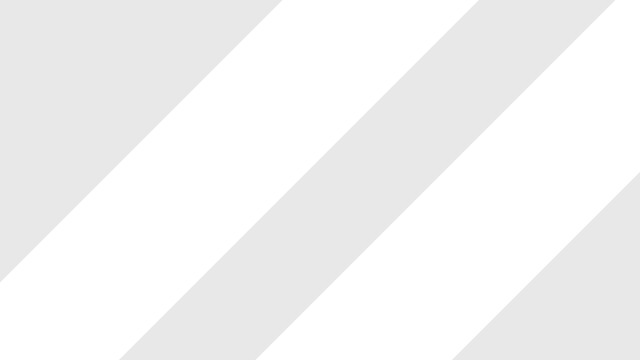
Write a Shadertoy shader that draws this pattern.

```glsl
// Distances across the diagonal, in canvas heights along the x axis
const vec3 GREY = vec3(0.91);
const vec3 WHITE = vec3(1.0);
const float PAIR_CENTRE = 0.131;   // shift of the band pair from mid-canvas
const float BAND_OFFSET = 0.4624;  // pair centre to the middle of each band
const float BAND_HALF_WIDTH = 0.2726;

// Signed distance to two parallel 45-degree bands, negative inside
float bandPair(vec2 p) {
    float across = p.x - p.y - PAIR_CENTRE;
    float fromBand = abs(abs(across) - BAND_OFFSET);
    return (fromBand - BAND_HALF_WIDTH) * inversesqrt(2.0);
}

void mainImage(out vec4 fragColor, in vec2 fragCoord) {
    vec2 p = (fragCoord - 0.5 * iResolution.xy) / iResolution.y;
    float pixel = 1.0 / iResolution.y;

    // Edge coverage over about one pixel
    float coverage = clamp(0.5 - bandPair(p) / pixel, 0.0, 1.0);
    fragColor = vec4(mix(GREY, WHITE, coverage), 1.0);
}
```
